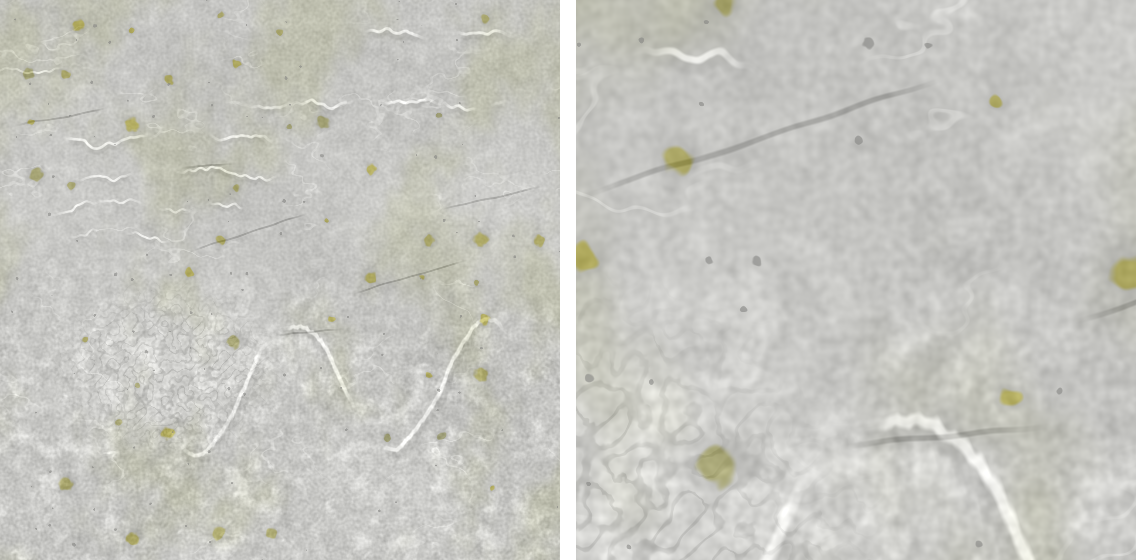
Left: the whole. Right: its middle third, enlarged.
Write a three.js fragment shader that draws this texture.

```glsl
// Weathered pale plaster: layered gradient noise gives mottling and olive stains,
// height curves draw chipped white ridges, and jittered cells scatter mustard
// spots and dark pits. Thin sloping scratches lie on top.
varying vec2 vUv;

const vec3 PLASTER = vec3(0.775, 0.775, 0.764);
const vec3 OLIVE_SHIFT = vec3(-0.030, -0.027, -0.080);
const vec3 MUSTARD = vec3(0.69, 0.66, 0.31);
const vec3 MOSS = vec3(0.60, 0.60, 0.43);
const vec3 PIT = vec3(0.52, 0.52, 0.51);

vec2 hash2(vec2 p) {
  vec3 q = fract(p.xyx * vec3(0.1031, 0.1030, 0.0973));
  q += dot(q, q.yzx + 33.33);
  return fract((q.xx + q.yz) * q.zy);
}

float gradientNoise(vec2 p) {
  vec2 cell = floor(p);
  vec2 f = fract(p);
  vec2 u = f * f * f * (f * (f * 6.0 - 15.0) + 10.0);
  vec2 e = vec2(1.0, 0.0);
  float a = dot(hash2(cell) * 2.0 - 1.0, f);
  float b = dot(hash2(cell + e.xy) * 2.0 - 1.0, f - e.xy);
  float c = dot(hash2(cell + e.yx) * 2.0 - 1.0, f - e.yx);
  float d = dot(hash2(cell + e.xx) * 2.0 - 1.0, f - e.xx);
  return mix(mix(a, b, u.x), mix(c, d, u.x), u.y);
}

float fbm(vec2 p) {
  float sum = 0.0;
  float amplitude = 1.0;
  for (int i = 0; i < 4; i++) {
    sum += amplitude * gradientNoise(p);
    p = p * 2.03 + 17.3;
    amplitude *= 0.58;
  }
  return sum;
}

float stroke(float d, float width) {
  return 1.0 - smoothstep(width * 0.3, width, abs(d));
}

float span(float x, float start, float end, float fade) {
  return smoothstep(start, start + fade, x) * (1.0 - smoothstep(end - fade, end, x));
}

// Bright lip with a soft shadow beneath it
float ridgeLight(float rise, float slope, float width) {
  float d = rise / sqrt(1.0 + slope * slope);
  return 0.17 * stroke(d, width) - 0.045 * stroke(d + width * 1.7, width * 1.8);
}

float ledgeHeight(float x, float base, float seed) {
  return base + 0.035 * fbm(vec2(x * 7.0, seed)) + 0.006 * gradientNoise(vec2(x * 75.0, seed));
}

float curlHeight(float x) {
  return 0.31 - 0.115 * cos(18.0 * (x - 0.70)) + 0.018 * fbm(vec2(x * 15.0, 3.4));
}

// Spot core, halo and random shade; radius is a fraction of the cell
vec3 spots(vec2 p, float cells, float chance, float radius) {
  vec2 id = floor(p * cells);
  vec2 pick = hash2(id + 71.0);
  vec2 offset = fract(p * cells) - mix(vec2(0.25), vec2(0.75), hash2(id + 9.0));
  float d = length(offset) + radius * 0.5 * gradientNoise(p * cells * 9.0);
  float r = radius * mix(0.35, 1.0, pick.y * pick.y);
  float present = step(pick.x, chance);
  float core = 1.0 - smoothstep(r * 0.65, r * 1.1, d);
  float halo = 1.0 - smoothstep(r * 0.7, r * 1.9, d);
  return vec3(core * present, halo * present, hash2(id + 33.0).x);
}

void main() {
  vec2 p = vUv;
  float lower = 1.0 - smoothstep(0.32, 0.58, p.y + 0.12 * gradientNoise(p * 5.0));

  // Clouds, vertical streaks, mottling and fine grain
  float mottle = fbm(p * 38.0 + 4.0);
  float tone = 0.045 * fbm(p * 4.0 + 2.0) + 0.022 * fbm(p * vec2(34.0, 7.0));
  tone += mix(0.050, 0.085, lower) * mottle;
  tone += mix(0.07, 0.10, lower) * gradientNoise(p * 165.0);

  // Pale flakes, with a finely crazed patch
  float flakes = smoothstep(0.0, 0.55, fbm(p * 17.0 + 8.0) + 0.3 * mottle);
  tone += mix(0.015, 0.075, lower) * flakes;
  float patchArea = 1.0 - smoothstep(0.08, 0.23, length((p - vec2(0.30, 0.34)) * vec2(0.9, 1.2)));
  float crazing = stroke(gradientNoise(p * 62.0 + 0.4 * mottle), 0.11);
  tone += patchArea * (0.045 - 0.075 * crazing);

  // Faint wandering veins
  float vein = stroke(fbm(p * vec2(6.0, 9.0) + 21.0), 0.035);
  tone += 0.06 * vein * smoothstep(0.0, 0.3, gradientNoise(p * 8.0 + 5.0));

  // Chipped horizontal ledges across the upper half
  for (int i = 0; i < 7; i++) {
    float seed = float(i) * 5.7 + 1.3;
    vec2 r = hash2(vec2(seed, 12.0));
    float base = 0.57 + 0.061 * float(i);
    float height = ledgeHeight(p.x, base, seed);
    float slope = (ledgeHeight(p.x + 0.002, base, seed) - height) / 0.002;
    float start = r.x * 0.75 - 0.15;
    float broken = smoothstep(-0.2, 0.15, gradientNoise(vec2(p.x * 13.0, seed)));
    float shown = span(p.x, start, start + 0.3 + 0.3 * r.y, 0.06) * broken;
    tone += shown * ridgeLight(p.y - height, slope, mix(0.0025, 0.0042, r.y));
  }

  // Broad curling ridge below
  float curl = curlHeight(p.x);
  float curlSlope = (curlHeight(p.x + 0.002) - curl) / 0.002;
  float curlShown = span(p.x, 0.30, 0.92, 0.06) * smoothstep(-0.3, 0.0, gradientNoise(vec2(p.x * 12.0, 6.5)));
  tone += curlShown * ridgeLight(p.y - curl, curlSlope, 0.0052);

  // Thin dark scratches rising to the right
  for (int i = 0; i < 6; i++) {
    vec2 r = hash2(vec2(float(i) * 3.1, 48.0));
    vec2 start = vec2(r.x * 0.8, 0.40 + 0.075 * float(i));
    float incline = mix(0.08, 0.32, r.y * r.y);
    float d = p.y - start.y - incline * (p.x - start.x) - 0.004 * gradientNoise(p * 22.0);
    tone -= 0.13 * stroke(d, 0.0026) * span(p.x, start.x, start.x + 0.09 + 0.13 * r.y, 0.04);
  }

  // Olive staining, strongest toward the top and the side edges
  float stainBias = 0.22 * smoothstep(0.45, 0.9, p.y) + 0.25 * abs(p.x - 0.5) - 0.12;
  float stain = smoothstep(-0.1, 0.55, fbm(p * vec2(4.5, 3.2) + 13.0) + stainBias);
  vec3 color = PLASTER + tone + OLIVE_SHIFT * stain;

  // Mustard spots with grey halos, then tiny pits
  vec3 spot = spots(p, 11.0, 0.36, 0.15);
  color = mix(color, PIT + 0.1, 0.35 * spot.y);
  color = mix(color, mix(MOSS, MUSTARD, spot.z) + 0.8 * tone, 0.85 * spot.x);
  vec3 pit = spots(p + 0.37, 29.0, 0.13, 0.11);
  color = mix(color, PIT, 0.6 * pit.x);

  gl_FragColor = vec4(clamp(color, 0.0, 1.0), 1.0);
}
```
